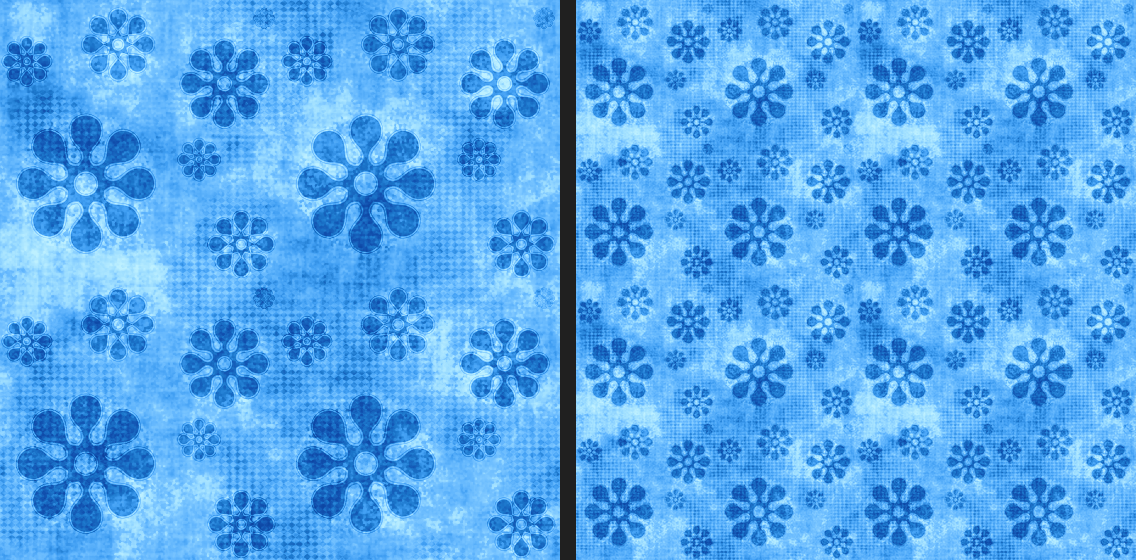
Left, the tile; right, the same tile 2 across and 2 down.
Write a three.js fragment shader that draws this pattern.

```glsl
// Worn blue cloth: eight-petalled flowers of seven sizes over faded harlequin diamonds, two repeats each way
varying vec2 vUv;

float hash(vec2 p) {
  return fract(sin(dot(p, vec2(127.1, 311.7))) * 4375.85);
}

// Cellular noise blended between neighbours; wraps after n cells
float cells(vec2 uv, vec2 n) {
  vec2 p = uv * n, base = floor(p);
  float total = 0.0, weights = 0.0;
  for (int y = -1; y <= 1; y++) {
    for (int x = -1; x <= 1; x++) {
      vec2 id = base + vec2(float(x), float(y));
      vec2 key = mod(id, n) + n.yx * 0.13;
      vec2 away = id + 0.15 + 0.7 * vec2(hash(key), hash(key + 41.3)) - p;
      float w = exp(-6.0 * dot(away, away));
      total += w * hash(key + 17.9);
      weights += w;
    }
  }
  return total / weights - 0.5;
}

float smoothMin(float a, float b, float k) {
  float h = max(k - abs(a - b), 0.0);
  return min(a, b) - h * h / (4.0 * k);
}

// Distance to a flower of radius 1: petals joined by stems, or loose drops around a star
float flower(vec2 q, bool joined) {
  float r = length(q);
  float a = mod(atan(q.y, q.x) + 0.3927, 0.7854) - 0.3927;
  vec2 s = r * vec2(cos(a), abs(sin(a)));
  float d = length(s - vec2(0.77, 0.0)) - 0.22;
  if (joined) {
    float stem = max(s.y - 0.03, s.x - 0.77);
    d = smoothMin(smoothMin(d, stem, 0.2), r - 0.27, 0.15);
  } else {
    vec2 tip = s - vec2(0.42, 0.0);
    if (dot(tip, vec2(0.777, 0.63)) < 0.272) d = dot(tip, vec2(-0.63, 0.777));
    float point = 1.0 - abs(a) / 0.3927;
    d = min(d, 0.75 * (r - 0.25 - 0.15 * point * point));
  }
  return max(d, 0.18 - r);
}

// Tone 0 is the deepest blue, 1 the palest
vec3 blues(float t) {
  vec3 c = mix(vec3(0.04, 0.25, 0.61), vec3(0.07, 0.32, 0.69), clamp(t * 5.0 + 1.0, 0.0, 1.0));
  c = mix(c, vec3(0.11, 0.47, 0.80), clamp(t * 5.0, 0.0, 1.0));
  c = mix(c, vec3(0.25, 0.62, 0.95), clamp(t * 5.0 - 1.0, 0.0, 1.0));
  c = mix(c, vec3(0.38, 0.71, 0.99), clamp(t * 5.0 - 2.0, 0.0, 1.0));
  c = mix(c, vec3(0.49, 0.78, 1.00), clamp(t * 5.0 - 3.0, 0.0, 1.0));
  c = mix(c, vec3(0.62, 0.87, 1.00), clamp(t * 5.0 - 4.0, 0.0, 1.0));
  return mix(c, vec3(0.74, 0.94, 1.00), clamp(t * 4.0 - 4.0, 0.0, 1.0));
}

void main() {
  vec2 p = vUv * 2.0;

  // Stains, from broad clouds to fine grain
  float stain = 0.0, size = 5.0, strength = 0.55;
  for (int i = 0; i < 5; i++) {
    stain += strength * cells(vUv, vec2(size));
    size *= 2.0;
    strength *= 0.74;
  }
  float grain = cells(vUv, vec2(230.0));
  float threads = cells(vUv, vec2(150.0, 9.0)) + cells(vUv, vec2(9.0, 150.0));
  float tone = 0.64 + 0.75 * stain + 0.22 * grain + 0.13 * threads;
  tone += 0.06 * cos(6.28319 * (p.x - 0.66));

  // Ragged bleached patches
  float bleach = smoothstep(0.08, 0.22, stain + 0.25 * grain);
  tone += 0.13 * bleach;

  // Harlequin diamonds, rubbed away in places
  vec2 check = abs(fract(vUv * vec2(72.0, 88.0)) - 0.5);
  float diamond = smoothstep(0.62, 0.38, check.x + check.y);
  float kept = smoothstep(-0.2, 0.15, cells(vUv + 0.37, vec2(7.0, 5.0)) - 0.4 * stain);
  tone += (0.10 - 0.22 * diamond) * kept * (1.0 - 0.7 * bleach);

  // Flowers in one repeat: centre, radius, fill
  vec4 flowers[7];
  flowers[0] = vec4(0.307, 0.344, 0.245, 1.0);
  flowers[1] = vec4(0.802, 0.701, 0.155, 1.0);
  flowers[2] = vec4(0.422, 0.841, 0.126, 0.9);
  flowers[3] = vec4(0.862, 0.128, 0.115, 1.0);
  flowers[4] = vec4(0.096, 0.781, 0.084, 1.0);
  flowers[5] = vec4(0.711, 0.430, 0.071, 0.85);
  flowers[6] = vec4(0.943, 0.935, 0.034, 0.4);
  float fill = 0.0, line = 0.0, halo = 0.0;
  for (int i = 0; i < 7; i++) {
    vec4 f = flowers[i];
    vec2 q = p - f.xy;
    q -= floor(q + 0.5);
    float d = flower(q / f.z, i < 2) * f.z;
    float gap = min(0.0065, 0.1 * f.z);
    fill = max(fill, f.w * smoothstep(0.002, -0.002, d));
    line = max(line, smoothstep(0.0032, 0.0006, abs(d - gap)));
    line = max(line, 0.7 * smoothstep(0.004, 0.001, abs(d)));
    halo = max(halo, smoothstep(f.z + 0.02, f.z - 0.01, length(q)));
  }

  // Pale dusting around petals, dyed petals, thin drawn outlines
  tone += halo * (0.08 + 0.3 * grain);
  tone = mix(tone, 0.17 + 0.5 * (tone - 0.68), fill);
  tone -= line * mix(0.36, 0.13, fill) * (0.85 + 0.6 * grain);
  gl_FragColor = vec4(blues(tone), 1.0);
}
```
